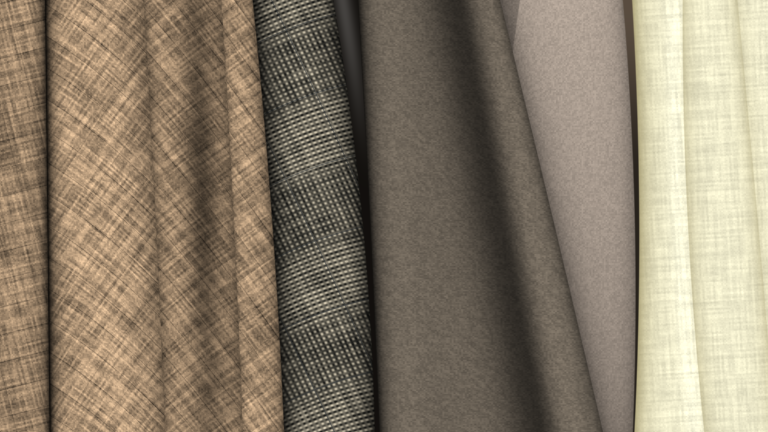
This texture is drawn by a WebGL 2 fragment shader. Its source:

```glsl
#version 300 es
precision highp float;
// Hanging suit cloths side by side: brown slub, glen check, felt, twill, linen.
// Curved edges split the canvas from left to right; each cloth gets its own
// fold shading (soft humps and edge falloffs) and a weave of rotated noise.
#define BROWN vec3(0.675, 0.57, 0.455)
#define CHECK_DARK vec3(0.11, 0.11, 0.10)
#define CHECK_LIGHT vec3(0.76, 0.72, 0.63)
#define FELT vec3(0.415, 0.38, 0.335)
#define TAUPE vec3(0.67, 0.615, 0.565)
#define CREAM vec3(0.965, 0.95, 0.83)
#define GAP vec3(0.07, 0.06, 0.05)
#define THREADS 200.0
#define CHECK_THREADS 96.0
#define CHECK_BAND 0.31
#define EDGE_SOFT 0.0013

uniform vec2 u_resolution;
out vec4 fragColor;

float hash(vec2 p) {
  vec3 h = fract(vec3(p.xyx) * 0.1031);
  h += dot(h, h.yzx + 33.33);
  return fract((h.x + h.y) * h.z);
}

float noise(vec2 p) {
  vec2 i = floor(p), f = fract(p);
  f = f * f * (3.0 - 2.0 * f);
  return mix(mix(hash(i), hash(i + vec2(1, 0)), f.x),
             mix(hash(i + vec2(0, 1)), hash(i + vec2(1, 1)), f.x), f.y);
}

vec2 turn(vec2 p, float a) {
  float c = cos(a), s = sin(a);
  return vec2(c * p.x + s * p.y, c * p.y - s * p.x);
}

// Fold helpers: curved edge, soft ridge, and rise away from an edge
float curve(float a, float b, float c, float t) { return a + t * (b + t * c); }
float hump(float x, float w) { return exp(-x * x / (w * w)); }
float rise(float d, float w) { return 1.0 - exp(-max(d, 0.0) / w); }
float pastEdge(float d) { return smoothstep(-EDGE_SOFT, EDGE_SOFT, d); }

// Uneven yarns running both ways, about -1 to 1
float slub(vec2 p) {
  vec2 q = p * THREADS;
  return noise(q * vec2(0.09, 1.0)) + noise(q.yx * vec2(0.09, 1.0) + 57.0) - 1.0;
}

float pinLine(float x, float gap) {
  return hump((fract(x / gap) - 0.5) * gap, 0.0017);
}

vec3 brownCloth(vec2 p, float angle) {
  vec2 r = turn(p, angle);
  float pins = pinLine(r.y, 0.062) + 0.6 * pinLine(r.x, 0.075);
  float fleck = noise(p * 280.0) - 0.5;
  float weave = 0.36 * slub(r) + 0.10 * slub(r * 0.45 + 3.0) + 0.24 * fleck;
  return BROWN * (1.0 + weave - 0.17 * pins);
}

// Rows of broken yarn that trade places with columns between bands
vec3 checkCloth(vec2 p) {
  vec2 r = turn(p, 0.46);
  vec2 band = smoothstep(-0.4, 0.4, sin(r * 6.2832 / CHECK_BAND + vec2(0.6, 1.9)));
  vec2 yarn = sin(r * 6.2832 * CHECK_THREADS * vec2(0.8, 1.0));
  float rows = mix(0.35, 0.9, band.y);
  float tooth = yarn.y * rows + yarn.x * (1.0 - rows) + 0.55 * yarn.x * yarn.y;
  float tone = 0.36 + 0.03 * band.x + 0.11 * band.y;
  tone += 0.30 * tooth + 0.24 * slub(r);
  float pins = pinLine(r.y, CHECK_BAND * 0.5) + pinLine(r.x, CHECK_BAND * 0.5);
  vec3 c = mix(CHECK_DARK, CHECK_LIGHT, clamp(tone, 0.0, 1.0));
  return mix(c, vec3(0.17, 0.19, 0.21), 0.45 * min(pins, 1.0));
}

void main() {
  vec2 uv = gl_FragCoord.xy / u_resolution;
  vec2 p = vec2(uv.x * u_resolution.x / u_resolution.y, uv.y);
  float u = uv.x, t = 1.0 - uv.y;

  // Cloth edges, from left to right
  float brown2 = curve(0.059, 0.006, 0.0, t);
  float brown3 = curve(0.187, 0.034, -0.006, t);
  float brown4 = curve(0.288, 0.036, -0.008, t);
  float check = curve(0.329, 0.059, -0.018, t);
  float gap1 = curve(0.434, 0.096, -0.042, t);
  float felt = curve(0.466, 0.034, -0.006, t);
  float taupe = curve(0.651, 0.138, -0.004, t);
  float gap2 = curve(0.811, 0.049, -0.036, t);
  float cream1 = curve(0.823, 0.034, -0.031, t);
  float cream2 = curve(0.889, -0.003, 0.031, t);
  float cream3 = curve(0.960, 0.054, -0.004, t);

  // Brown folds; the weave bends with the drape
  float fold = 0.90 * (0.25 + 0.75 * rise(brown2 - u, 0.008));
  vec3 col = brownCloth(p, 0.25) * fold;
  float d = u - brown2;
  fold = (0.06 + 0.98 * rise(d, 0.009)) * (0.62 + 0.38 * rise(brown3 - u, 0.018));
  col = mix(col, brownCloth(p + vec2(0.0, 2.5 * d * d), -0.55) * fold, pastEdge(d));
  d = u - brown3;
  float crease = hump(u - curve(0.255, 0.018, 0.0, t), 0.020) * (0.28 + 0.25 * hump(t - 0.45, 0.3));
  fold = (0.62 + 0.30 * rise(d, 0.008)) * (1.0 - crease) * (0.66 + 0.34 * rise(brown4 - u, 0.014));
  col = mix(col, brownCloth(p + vec2(0.0, 2.0 * d * d), -0.85) * fold, pastEdge(d));
  d = u - brown4;
  fold = (0.72 + 0.26 * rise(d, 0.004)) * (0.55 + 0.45 * rise(check - u, 0.009));
  col = mix(col, brownCloth(p, -0.95) * fold, pastEdge(d));

  // Glen check and the dark gap beside it
  d = u - check;
  fold = (0.25 + 0.85 * rise(d, 0.014)) * (0.30 + 0.70 * rise(gap1 - u, 0.013));
  col = mix(col, checkCloth(p + vec2(0.0, 2.0 * d * d)) * fold, pastEdge(d));
  vec3 backCloth = GAP + 0.20 * smoothstep(0.45, 0.0, t) * hump(u - gap1 - 0.012, 0.012);
  col = mix(col, backCloth, pastEdge(u - gap1));

  // Felt with a slanted valley and a rounded right ridge
  d = u - felt;
  float valley = u - curve(0.596, 0.108, 0.0, t);
  fold = (0.22 + 0.78 * rise(d, 0.009)) * (1.0 + 0.08 * hump(d - 0.035, 0.025));
  fold *= 1.0 - 0.55 * hump(valley, valley < 0.0 ? 0.042 : 0.021);
  fold *= (1.0 + 0.13 * hump(valley - 0.042, 0.025)) * (0.60 + 0.40 * rise(taupe - u, 0.008));
  float nap = noise(p * vec2(230.0, 290.0)) + 0.6 * noise(turn(p, -0.6) * vec2(80.0, 170.0)) - 0.8;
  col = mix(col, FELT * fold * (1.0 + 0.19 * nap), pastEdge(d));

  // Smooth taupe twill with a small top fold, shaded by the felt in front
  d = u - taupe;
  fold = (0.62 + 0.38 * rise(d, 0.018)) * (0.70 + 0.30 * rise(gap2 - u, 0.012)) * (1.04 - 0.14 * t);
  fold *= 1.0 - 0.22 * pastEdge(0.677 - 0.08 * t - u);
  float twill = noise(p * 270.0) + 0.5 * noise(turn(p, 0.9) * vec2(110.0, 230.0)) - 0.75;
  col = mix(col, TAUPE * fold * (1.0 + 0.12 * twill), pastEdge(d));
  col = mix(col, GAP * mix(5.0, 2.2, smoothstep(0.0, 0.45, t)), pastEdge(u - gap2));

  // Three cream linen folds; shadows lean to olive
  vec2 flax = turn(p, 0.06);
  vec3 linen = CREAM * (1.0 + 0.09 * slub(flax) + 0.03 * slub(flax * 0.5) + 0.06 * (noise(p * 280.0) - 0.5));
  vec3 olive = vec3(0.63, 0.59, 0.42);
  d = u - cream1;
  float lit = 0.15 + 0.80 * rise(d, 0.014) + 0.16 * hump(u - cream2 + 0.012, 0.012);
  col = mix(col, mix(olive, linen, lit), pastEdge(d));
  d = u - cream2;
  lit = (0.50 + 0.44 * rise(d, 0.011)) * (0.55 + 0.45 * rise(cream3 - u, 0.010));
  col = mix(col, mix(olive, linen, lit), pastEdge(d));
  d = u - cream3;
  col = mix(col, mix(olive, linen, 0.72 + 0.24 * rise(d, 0.012)), pastEdge(d));

  fragColor = vec4(clamp(col, 0.0, 1.0), 1.0);
}
```
